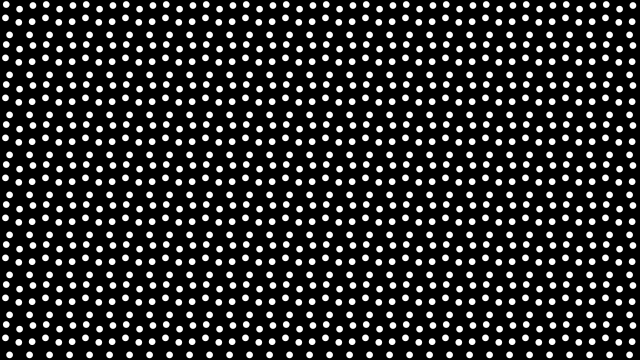
Give the GLSL for this pattern, as a Shadertoy shader.

```glsl
// White polka dots on black: a small wavy cluster of dots repeated as a seamless grid.
#define TILE_ROWS 9.0         // whole repeats over the canvas height
#define DOT_RADIUS 0.083      // in units of one tile
#define FIRST_ROW 0.16        // depth of the first dot row below the tile top
#define ROW_STEP 0.356        // distance between dot rows
#define WAVE_HEIGHT 0.07      // vertical sway inside a row
#define WAVE_PHASE 2.3        // phase of the sway in the first row
#define WAVE_SHIFT 0.7        // phase added per row
#define ROW_DRIFT 0.02        // extra sideways shift of the middle row
#define EDGE_PIXELS 1.0       // width of the smooth edge

const float TAU = 6.2831853;
const vec3 BACKGROUND = vec3(0.0);
const vec3 DOT_COLOR = vec3(1.0);

// Centre of one dot in the unit tile, y pointing down
vec2 dotCentre(float row, float index, float count) {
    float drift = 0.01 + ROW_DRIFT * mod(row, 2.0);
    float sway = cos(TAU * index / count - WAVE_PHASE - WAVE_SHIFT * row);
    // Rows of two stay level, rows of three sway
    float y = FIRST_ROW + ROW_STEP * row + WAVE_HEIGHT * sway * (count - 2.0);
    return vec2((index + 0.5) / count - drift, y);
}

// Signed distance to the nearest dot, wrapping across the tile borders
float dotDistance(vec2 p) {
    float nearest = 1.0;
    for (int row = 0; row < 3; row++) {
        int count = row < 2 ? 3 : 2;
        for (int i = 0; i < count; i++) {
            vec2 offset = p - dotCentre(float(row), float(i), float(count));
            offset -= floor(offset + 0.5);
            nearest = min(nearest, length(offset));
        }
    }
    return nearest - DOT_RADIUS;
}

void mainImage(out vec4 fragColor, in vec2 fragCoord) {
    // Whole number of nearly square tiles in both directions
    float aspect = iResolution.x / iResolution.y;
    vec2 tiles = vec2(max(1.0, floor(TILE_ROWS * aspect + 0.5)), TILE_ROWS);
    vec2 uv = fragCoord / iResolution.xy;
    vec2 p = fract(vec2(uv.x, 1.0 - uv.y) * tiles);

    // Antialiased coverage
    float edge = EDGE_PIXELS * TILE_ROWS / iResolution.y;
    float coverage = clamp(0.5 - dotDistance(p) / edge, 0.0, 1.0);
    fragColor = vec4(mix(BACKGROUND, DOT_COLOR, coverage), 1.0);
}
```
